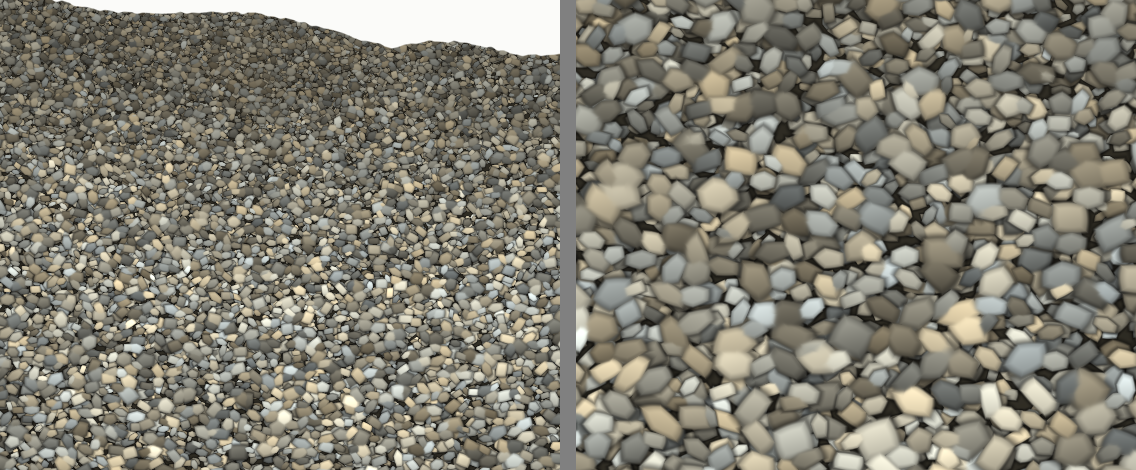
Left: the whole. Right: its middle third, enlarged.
Give the GLSL for this texture, as a Shadertoy shader.

```glsl
const float TAU = 6.2832;
const float DENSITY = 60.0;                  // stones per unit of slope space
const vec2 VANISH = vec2(0.6, 1.7);          // stones shrink toward this point
const vec3 SKY = vec3(0.985, 0.985, 0.975);
const vec3 GAP = vec3(0.17, 0.16, 0.13);
const vec3 SOIL = vec3(0.41, 0.37, 0.29);
const vec3 SLATE = vec3(0.95, 1.0, 1.0);
const vec3 TAN = vec3(1.09, 1.0, 0.81);
const float DARK_STONE = 0.36;
const float LIGHT_STONE = 0.83;
const float EDGE_SOFTNESS = 0.26;
const float BLEND_SHARPNESS = 8.0;

vec3 hash3(vec2 p) {
    vec3 k = vec3(dot(p, vec2(127.1, 311.7)),
                  dot(p, vec2(269.5, 183.3)),
                  dot(p, vec2(419.2, 371.9)));
    return fract(sin(k) * 43758.5);
}

float noise(vec2 p) {
    vec2 i = floor(p), f = fract(p);
    f = f * f * (3.0 - 2.0 * f);
    float low = mix(hash3(i).x, hash3(i + vec2(1, 0)).x, f.x);
    float high = mix(hash3(i + vec2(0, 1)).x, hash3(i + vec2(1, 1)).x, f.x);
    return mix(low, high, f.y);
}

// Log-polar map: keeps stone shapes while their size grows downhill
vec2 toSlope(vec2 p) {
    vec2 d = p - VANISH;
    return vec2(atan(d.x, -d.y), log(length(d)));
}

vec2 fromSlope(vec2 s) {
    return VANISH + exp(s.y) * vec2(sin(s.x), -cos(s.x));
}

// Rounded polygon distance, 1 on the outline
float stoneShape(vec2 q, float sides) {
    float sector = TAU / sides;
    float a = atan(q.y, q.x);
    float polygon = cos(floor(0.5 + a / sector) * sector - a) * length(q);
    return mix(length(q), polygon * 1.12, 0.7);
}

// Paints one scattered layer of stones over the colour below
vec3 paintStones(vec3 below, vec2 p, float density, float seed) {
    vec2 cell = floor(toSlope(p) * density);
    vec3 sum = vec3(0.0);
    float weight = 0.0, nearest = 9.0;
    for (int j = -1; j <= 1; j++)
    for (int i = -1; i <= 1; i++) {
        vec2 id = cell + vec2(i, j);
        vec3 place = hash3(id + seed);
        vec3 form = hash3(id + seed + 57.3);
        vec3 look = hash3(id + seed + 113.9);
        vec2 centre = fromSlope((id + 0.5 + 0.8 * (place.xy - 0.5)) / density);
        float size = length(centre - VANISH) / density * mix(0.38, 0.8, place.z);
        vec2 offset = (p - centre) / size;

        // Long axis leans toward the horizontal
        float turn = (form.x - 0.5) * mix(1.0, 3.1, form.y);
        float c = cos(turn), s = sin(turn);
        vec2 q = mat2(c, -s, s, c) * offset;
        q.y *= mix(1.1, 2.0, form.z);
        q.x += 0.25 * (look.z - 0.5) * q.y;
        float d = stoneShape(q, 4.0 + floor(look.y * 3.0));

        // Tone, a few pale stones, light from above
        float tone = mix(DARK_STONE, LIGHT_STONE, look.x);
        tone += 0.16 * smoothstep(0.9, 0.97, form.y);
        tone += 0.12 * clamp(offset.y + 0.5 * offset.x * (form.z - 0.5), -1.0, 1.0);
        tone *= 1.0 - 0.35 * smoothstep(0.55, 1.15, d);
        float w = exp(-BLEND_SHARPNESS * d);
        sum += w * tone * mix(SLATE, TAN, look.z);
        weight += w;
        nearest = min(nearest, d);
    }
    float cover = 1.0 - smoothstep(1.0 - EDGE_SOFTNESS * 0.5, 1.0 + EDGE_SOFTNESS * 0.5, nearest);
    float shadow = 1.0 - smoothstep(0.9, 1.45, nearest);
    return mix(below * (1.0 - 0.5 * shadow), sum / max(weight, 1e-9), cover);
}

// Two overlapping mounds, as depth below the top edge
float ridge(float x) {
    float left = -0.005 + 0.032 * smoothstep(0.05, 0.22, x) + 0.09 * smoothstep(0.42, 0.8, x);
    float right = 0.088 + 1.7 * (x - 0.79) * (x - 0.79);
    float rubble = 0.006 * (noise(vec2(x * 90.0, 3.0)) - 0.5);
    return 1.0 - min(left, right) + rubble;
}

void mainImage(out vec4 fragColor, in vec2 fragCoord) {
    vec2 uv = fragCoord / iResolution.xy;
    vec2 p = fragCoord / iResolution.y;

    // Small filler first, larger stones on top
    vec3 col = GAP;
    col = paintStones(col, p, DENSITY * 1.5, 11.0);
    col = paintStones(col, p, DENSITY * 1.25, 37.0);
    col = paintStones(col, p, DENSITY, 71.0);

    // Dusty, darker upper slope with a bare soil patch
    float height = smoothstep(0.4, 0.98, uv.y);
    float patchNoise = noise(p * 6.0) * 0.6 + noise(p * 17.0) * 0.4;
    vec2 bare = (uv - vec2(0.48, 0.84)) / vec2(0.16, 0.1);
    float soil = 0.22 * height + 0.4 * exp(-dot(bare, bare)) * patchNoise;
    col = mix(col, SOIL, soil);
    col *= mix(1.06, 0.8, height) * (0.91 + 0.18 * patchNoise);

    // Sky beyond the ridge
    float sky = smoothstep(-0.002, 0.002, uv.y - ridge(uv.x));
    fragColor = vec4(mix(clamp(col, 0.0, 1.0), SKY, sky), 1.0);
}
```
